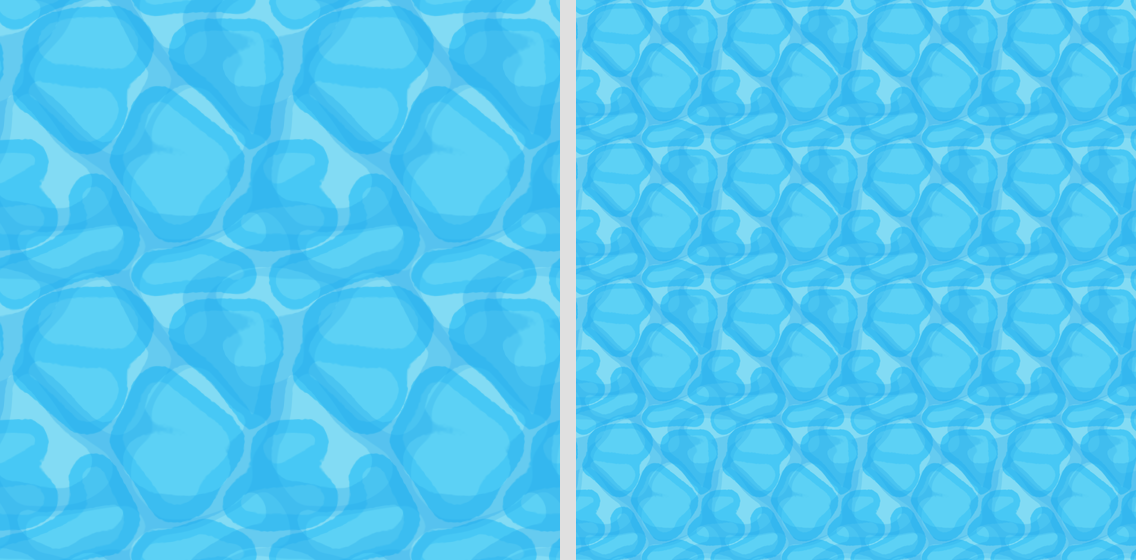
Left: one tile. Right: repeated 2 by 2.
This texture is drawn by a WebGL 2 fragment shader. Its source:

```glsl
#version 300 es
precision highp float;

uniform vec2 u_resolution;
out vec4 fragColor;

const float REPEATS = 2.0;
const int CELLS = 6;

const vec3 FOAM = vec3(0.51, 0.86, 0.955);
const vec3 RIM = vec3(0.28, 0.785, 0.96);
const vec3 SHALLOW = vec3(0.36, 0.82, 0.96);
const vec3 SHADE = vec3(0.10, 0.63, 0.91);

// Two tapered spines per cell, as start and end points
const vec4 SPINES[12] = vec4[12](
    vec4(0.20, 0.84, 0.42, 0.845), vec4(0.135, 0.67, 0.32, 0.595),
    vec4(0.73, 0.81, 0.885, 0.84), vec4(0.87, 0.71, 0.90, 0.53),
    vec4(0.56, 0.57, 0.715, 0.415), vec4(0.54, 0.43, 0.64, 0.265),
    vec4(0.985, 0.395, 1.105, 0.43), vec4(0.90, 0.20, 1.095, 0.215),
    vec4(0.335, 0.285, 0.38, 0.155), vec4(0.35, 0.115, 0.065, 0.0),
    vec4(0.55, 0.03, 0.70, 0.05), vec4(0.715, 0.05, 0.83, 0.025));

// Radius at the start and end of each spine
const vec2 RADII[12] = vec2[12](
    vec2(0.12, 0.13), vec2(0.08, 0.135), vec2(0.115, 0.095), vec2(0.135, 0.063),
    vec2(0.11, 0.15), vec2(0.135, 0.13), vec2(0.094, 0.063), vec2(0.094, 0.104),
    vec2(0.09, 0.10), vec2(0.09, 0.10), vec2(0.078, 0.073), vec2(0.073, 0.078));

float hash(vec2 p) {
    p = fract(p * vec2(0.1031, 0.1137));
    p += dot(p, p.yx + 33.33);
    return fract((p.x + p.y) * p.x * 7.13);
}

// Value noise that wraps after `period` lattice steps
float wrappedNoise(vec2 p, float period) {
    vec2 cell = floor(p);
    vec2 f = fract(p);
    f = f * f * (3.0 - 2.0 * f);
    vec2 lo = mod(cell, period);
    vec2 hi = mod(cell + 1.0, period);
    return mix(mix(hash(lo), hash(vec2(hi.x, lo.y)), f.x),
               mix(hash(vec2(lo.x, hi.y)), hash(hi), f.x), f.y);
}

float smoothMin(float a, float b, float k) {
    float h = max(k - abs(a - b), 0.0) / k;
    return min(a, b) - 0.25 * k * h * h;
}

// Distance to a tapered capsule on the unit torus
float spineDistance(vec2 p, vec4 spine, vec2 radii) {
    vec2 halfAxis = 0.5 * (spine.zw - spine.xy);
    vec2 q = p - 0.5 * (spine.xy + spine.zw);
    q -= round(q);
    float t = clamp(dot(q, halfAxis) / dot(halfAxis, halfAxis), -1.0, 1.0);
    return length(q - halfAxis * t) - mix(radii.x, radii.y, 0.5 + 0.5 * t);
}

// Signed distance to rounded cells kept apart by a channel
float cellField(vec2 p, float channel) {
    float nearest = 1.0;
    float second = 1.0;
    for (int i = 0; i < CELLS; i++) {
        float d = smoothMin(spineDistance(p, SPINES[2 * i], RADII[2 * i]),
                            spineDistance(p, SPINES[2 * i + 1], RADII[2 * i + 1]), 0.10);
        second = min(second, max(nearest, d));
        nearest = min(nearest, d);
    }
    float border = 0.5 * (nearest - second) + channel;
    return -smoothMin(-nearest, -border, 0.035);
}

// Gentle periodic bending of the plane
vec2 ripple(vec2 p, float amount) {
    vec2 a = 6.2831853 * p;
    return p + amount * vec2(sin(2.0 * a.y + a.x), sin(2.0 * a.x - a.y + 1.3));
}

float inside(float d, float edge) {
    return 1.0 - smoothstep(-edge, edge, d);
}

void main() {
    vec2 p = REPEATS * gl_FragCoord.xy / u_resolution;
    float edge = REPEATS / min(u_resolution.x, u_resolution.y);

    // Slightly ragged outlines
    float rough = wrappedNoise(p * 90.0, 90.0) - 0.5;
    float swell = wrappedNoise(p * 5.0, 5.0);

    // Pale channels, blue rims and lighter centres
    float cells = cellField(ripple(p, 0.007), 0.004) - 0.006 + 0.004 * rough;
    float rimWidth = mix(0.025, 0.065, swell);
    vec3 color = mix(FOAM, RIM, inside(cells, edge));
    color = mix(color, SHALLOW, inside(cells + rimWidth, edge));

    // Two translucent webs of shade, from the turned cell pattern
    vec2 turned = ripple(vec2(0.95, 0.17) - p, 0.018);
    float web = cellField(turned, 0.008) + 0.003 * rough;
    float wideShade = 1.0 - inside(web + mix(0.01, 0.035, swell), edge);
    float thinShade = 1.0 - inside(cellField(turned + vec2(0.05, -0.04), 0.008), edge);
    color = mix(color, SHADE, 0.28 * wideShade);
    color = mix(color, SHADE, 0.20 * thinShade);

    fragColor = vec4(color, 1.0);
}
```
